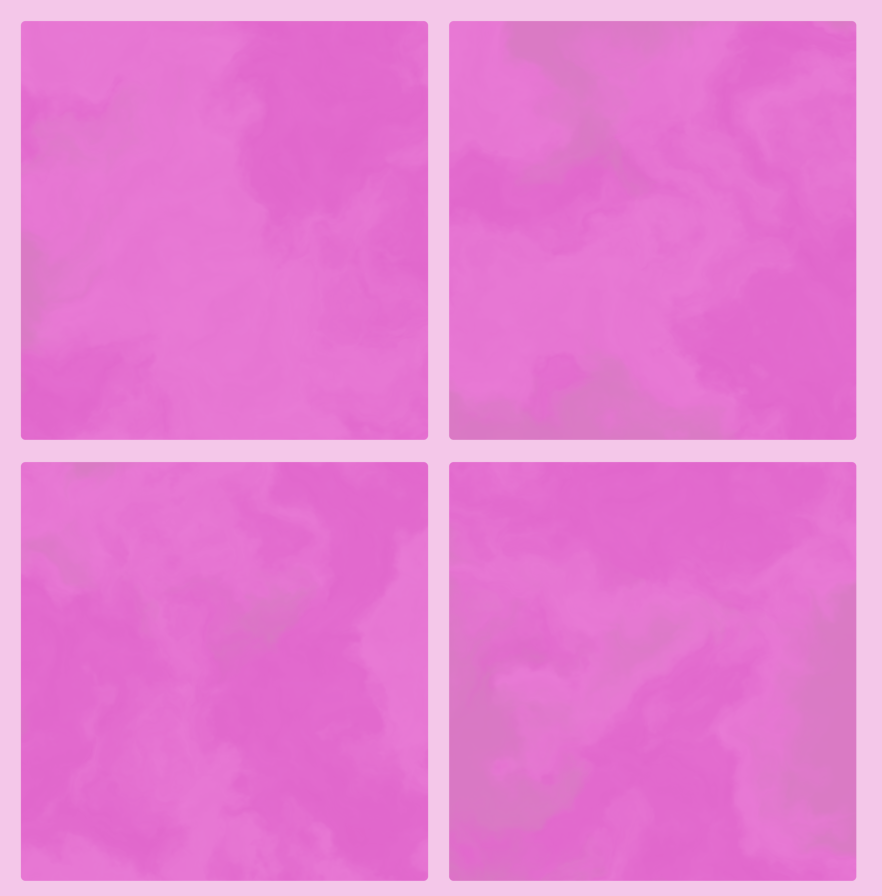
A Shadertoy shader for this pattern:

```glsl
// Two by two grid of mottled pink glazed tiles with pale pink grout.

const vec2 GRID = vec2(2.0);
const vec2 FIRST_CORNER = vec2(0.0237, 0.0169);
const vec2 PITCH = vec2(0.4855, 0.4922);
const vec2 TILE_SIZE = vec2(0.4617, 0.4674);
const float CORNER_RADIUS = 0.005;

const vec3 GROUT = vec3(0.957, 0.780, 0.914);
const vec3 GLAZE_LIGHT = vec3(0.906, 0.467, 0.828);
const vec3 GLAZE_DEEP = vec3(0.886, 0.412, 0.804);
const vec3 GLAZE_GREY = vec3(0.845, 0.480, 0.760);

float hash(vec2 p) {
    return fract(sin(dot(p, vec2(127.1, 311.7))) * 43758.5453);
}

float valueNoise(vec2 p) {
    vec2 i = floor(p);
    vec2 f = fract(p);
    vec2 u = f * f * (3.0 - 2.0 * f);
    float low = mix(hash(i), hash(i + vec2(1.0, 0.0)), u.x);
    float high = mix(hash(i + vec2(0.0, 1.0)), hash(i + vec2(1.0)), u.x);
    return mix(low, high, u.y);
}

float fbm(vec2 p) {
    const mat2 TURN = mat2(0.8, 0.6, -0.6, 0.8);
    float sum = 0.0;
    float weight = 0.5;
    for (int octave = 0; octave < 6; octave++) {
        sum += weight * valueNoise(p);
        p = TURN * p * 2.03 + 17.3;
        weight *= 0.5;
    }
    return sum;
}

float roundedBox(vec2 p, vec2 halfSize, float radius) {
    vec2 q = abs(p) - halfSize + radius;
    return length(max(q, 0.0)) + min(max(q.x, q.y), 0.0) - radius;
}

// Cloudy glaze; edgeDistance is negative inside the tile.
vec3 glaze(vec2 p, vec2 seed, float edgeDistance) {
    vec2 q = p + seed;
    vec2 warp = vec2(fbm(q * 9.0), fbm(q * 9.0 + 41.7)) - 0.5;

    // Broad clouds with ragged borders
    float clouds = fbm(q * 6.0 + warp * 1.6);
    vec3 color = mix(GLAZE_LIGHT, GLAZE_DEEP, smoothstep(0.43, 0.64, clouds));

    // Fine streaks and flecks
    float flecks = fbm(q * 34.0 + warp * 7.0);
    color += 0.035 * (flecks - 0.5) * vec3(0.5, 1.0, 0.6);

    // Grey stains, a little stronger along the rim
    float rim = exp(edgeDistance * 45.0);
    float stain = fbm(q * 5.0 + warp + 73.1) + 0.10 * rim;
    color = mix(color, GLAZE_GREY, 0.85 * smoothstep(0.60, 0.76, stain));
    return color;
}

void mainImage(out vec4 fragColor, in vec2 fragCoord) {
    vec2 uv = fragCoord / iResolution.xy;
    vec2 scale = iResolution.xy / iResolution.y;
    float pixel = 1.0 / iResolution.y;

    // Nearest tile, held inside the grid so the outer margin stays grout
    vec2 margin = 0.5 * (PITCH - TILE_SIZE);
    vec2 cell = clamp(floor((uv - FIRST_CORNER + margin) / PITCH), vec2(0.0), GRID - 1.0);
    vec2 center = FIRST_CORNER + cell * PITCH + 0.5 * TILE_SIZE;
    vec2 local = (uv - center) * scale;

    // Tile face over grout
    float d = roundedBox(local, 0.5 * TILE_SIZE * scale, CORNER_RADIUS);
    vec2 seed = 20.0 * vec2(hash(cell + 3.1), hash(cell + 8.7));
    float coverage = 1.0 - smoothstep(-0.75 * pixel, 0.75 * pixel, d);
    vec3 color = mix(GROUT, glaze(local, seed, min(d, 0.0)), coverage);

    fragColor = vec4(color, 1.0);
}
```
